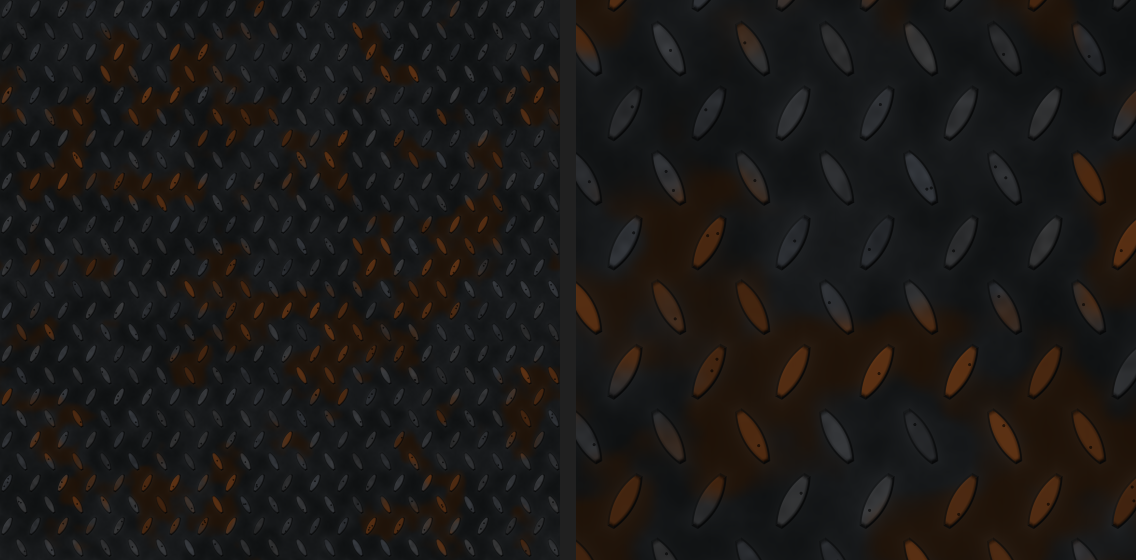
Left: the whole. Right: its middle third, enlarged.
Give the GLSL for this texture, as a WebGL 2 fragment shader.

```glsl
#version 300 es
precision highp float;
// Dark steel tread plate: two interleaved lattices of slanted lens-shaped lugs,
// leaning opposite ways, over a mottled floor. Layered value noise spreads rust,
// which glows on the raised lugs and only stains the floor between them.
uniform vec2 u_resolution;
out vec4 fragColor;

const vec2 GRID = vec2(20.0, 13.0);         // repeats across and up
const vec2 RIGHT_OFFSET = vec2(0.25, 0.79); // lug leaning right, in cell units
const vec2 LEFT_OFFSET = vec2(0.77, 0.29);  // lug leaning left
const float TILT = 0.5;                     // lean from vertical, radians
const float HALF_LENGTH = 0.0195;
const float HALF_WIDTH = 0.0053;
const float BLUNT = 0.86;                   // fraction of length kept at the tips
const float BEVEL = 0.0014;
const float OUTLINE = 0.0011;
const float HALO = 0.0055;
const float RUST_SCALE = 15.0;

const vec3 FLOOR_DARK = vec3(0.057, 0.065, 0.069);
const vec3 FLOOR_LIGHT = vec3(0.086, 0.094, 0.101);
const vec3 HALO_LIGHT = vec3(0.042, 0.043, 0.045);
const vec3 STEEL = vec3(0.195, 0.197, 0.200);
const vec3 STEEL_BLUE = vec3(0.165, 0.185, 0.215);
const vec3 FLOOR_RUST = vec3(0.125, 0.070, 0.025);
const vec3 LUG_RUST = vec3(0.335, 0.170, 0.055);
const vec3 GROOVE = vec3(0.025, 0.028, 0.030);
const vec2 LIGHT_DIR = vec2(-0.6, 0.8);

float hash(vec2 p) {
    return fract(sin(dot(p, vec2(127.1, 311.7))) * 43758.55);
}

// Value noise that wraps after a whole number of cells
float noise(vec2 p, float period) {
    vec2 cell = floor(p);
    vec2 f = p - cell;
    f = f * f * (3.0 - 2.0 * f);
    vec2 a = mod(cell, period);
    vec2 b = mod(cell + 1.0, period);
    return mix(mix(hash(a), hash(vec2(b.x, a.y)), f.x),
               mix(hash(vec2(a.x, b.y)), hash(b), f.x), f.y);
}

float fbm(vec2 uv, float scale) {
    float sum = 0.0;
    float weight = 0.57;
    for (int i = 0; i < 3; i++) {
        sum += weight * noise(uv * scale + float(i) * 7.3, scale);
        scale *= 2.0;
        weight *= 0.5;
    }
    return sum;
}

// Signed distance to a blunted lens standing upright; also gives its normal
float lens(vec2 p, out vec2 normal) {
    float radius = (HALF_LENGTH * HALF_LENGTH + HALF_WIDTH * HALF_WIDTH) / (2.0 * HALF_WIDTH);
    vec2 arm = vec2(abs(p.x) + radius - HALF_WIDTH, p.y);
    float side = length(arm) - radius;
    float tip = abs(p.y) - HALF_LENGTH * BLUNT;
    normal = side > tip ? normalize(vec2(p.x < 0.0 ? -arm.x : arm.x, arm.y))
                        : vec2(0.0, sign(p.y));
    return max(side, tip);
}

// Draws one lattice of lugs over the given colour
vec3 addLugs(vec3 color, vec2 uv, vec2 offset, float lean, float pixel) {
    vec2 lattice = uv * GRID - offset;
    vec2 id = floor(lattice + 0.5);
    vec2 local = (lattice - id) / GRID;
    vec2 center = (id + offset) / GRID;
    vec2 seed = mod(id, GRID) + offset * 9.0;

    vec2 axis = vec2(lean * sin(TILT), cos(TILT));
    vec2 across = vec2(axis.y, -axis.x);
    vec2 p = vec2(dot(local, across), dot(local, axis));
    vec2 n;
    float d = lens(p, n);
    float facing = dot(across * n.x + axis * n.y, LIGHT_DIR);

    // Soft worn halo, then the groove, deeper on the shaded side
    float outside = max(d, 0.0);
    color += HALO_LIGHT * exp(-outside / HALO) * (0.55 + 0.45 * hash(seed + 3.1));
    float groove = 1.0 - smoothstep(OUTLINE - pixel, OUTLINE + pixel, outside);
    color = mix(color, GROOVE, groove * (0.6 - 0.35 * facing));

    // Steel face with its own tone, faint scuffs and rust
    vec3 face = mix(STEEL, STEEL_BLUE, 0.6 * hash(seed + 5.7));
    face *= 0.82 + 0.3 * hash(seed) + 0.25 * (noise(uv * 160.0, 160.0) - 0.5);
    float rust = mix(fbm(uv, RUST_SCALE), fbm(center, RUST_SCALE), 0.5);
    rust = smoothstep(0.54, 0.66, rust + 0.08 * (hash(seed + 8.3) - 0.5));
    face = mix(face, LUG_RUST * (0.75 + 0.4 * hash(seed + 1.9)), rust * 0.9);

    // Dark pits on some lugs
    for (int i = 0; i < 3; i++) {
        vec2 key = seed + float(i) * 2.7;
        vec2 pit = (vec2(hash(key + 0.4), hash(key + 1.3)) - 0.5) * vec2(HALF_WIDTH, HALF_LENGTH);
        float spot = 1.0 - smoothstep(0.0006, 0.0006 + 1.5 * pixel, length(p - pit));
        face *= 1.0 - 0.6 * spot * step(0.72, hash(key + 6.1));
    }

    // Bevelled rim and darkened tips
    float rim = smoothstep(-BEVEL - pixel, 0.0, d);
    face *= 1.0 + rim * (0.3 * facing - 0.2);
    face *= 1.0 - 0.55 * smoothstep(0.72, 0.88, abs(p.y) / HALF_LENGTH);
    return mix(color, face, 1.0 - smoothstep(-pixel, pixel, d));
}

void main() {
    vec2 uv = gl_FragCoord.xy / u_resolution;
    float pixel = 0.7 / min(u_resolution.x, u_resolution.y);

    // Mottled floor with rust stains
    vec3 color = mix(FLOOR_DARK, FLOOR_LIGHT, smoothstep(0.3, 0.75, fbm(uv + 0.37, 18.0)));
    color *= 0.96 + 0.08 * noise(uv * 220.0, 220.0);
    float stain = smoothstep(0.54, 0.74, fbm(uv, RUST_SCALE));
    color = mix(color, FLOOR_RUST, stain * 0.9);

    color = addLugs(color, uv, RIGHT_OFFSET, 1.0, pixel);
    color = addLugs(color, uv, LEFT_OFFSET, -1.0, pixel);
    fragColor = vec4(color, 1.0);
}
```
